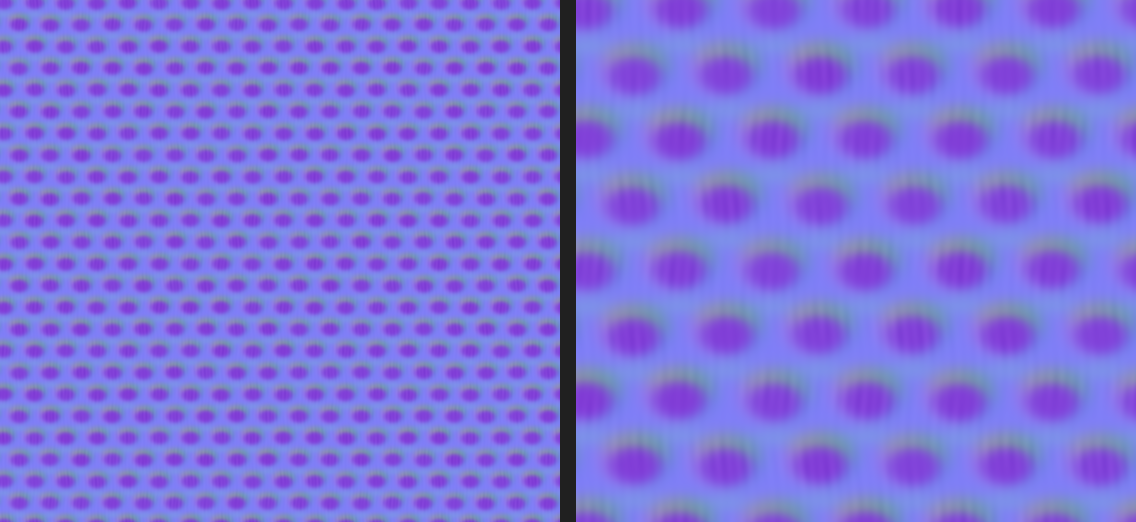
Left, the full canvas; right, a detail of the centre.
This texture map is drawn by a WebGL 2 fragment shader. Its source:

```glsl
#version 300 es
precision highp float;
// Tangent-space normal map of a dimpled sheet: soft oval dents in staggered rows.
// Each dent sums a violet core, a grey-green upper rim, tinted sides and a pale
// lower halo; wrapped hashes vary the dents and layered sines add fine streaks.

#define COLUMNS 18.0
#define ROWS 24.0
#define ROW_PITCH 0.70
#define LATTICE_SHIFT vec2(0.12, -0.05)
#define DENT_RADIUS vec2(0.38, 0.31)
#define CORE_RADIUS vec2(0.29, 0.21)
#define CORE_DROP 0.07
#define HALO_DROP 0.45
#define VARIATION 0.12
#define STREAKS 0.014

uniform vec2 u_resolution;
out vec4 fragColor;

const float TAU = 6.2831853;
const vec3 FLAT_COLOR = vec3(0.50, 0.495, 0.97);
const vec3 BODY_TINT = vec3(0.005, -0.01, -0.125);
const vec3 CORE_TINT = vec3(0.0, -0.235, 0.0);
const vec3 RIM_TINT = vec3(0.0, 0.085, -0.19);
const vec3 SIDE_TINT = vec3(-0.13, 0.04, -0.02);
const vec3 HALO_TINT = vec3(-0.01, 0.065, -0.05);

float hash(vec2 cell) {
    vec3 h = fract(cell.xyx * vec3(0.1031, 0.1030, 0.0973));
    h += dot(h, h.yzx + 33.33);
    return fract((h.x + h.y) * h.z);
}

// Flat-topped oval falloff, one at the centre
float softOval(vec2 p, vec2 radius) {
    vec2 q = p / radius;
    float d = dot(q, q);
    return exp(-d * d);
}

// Colour offset of one dent; body returns its coverage
vec3 dentTint(vec2 p, float depth, out float body) {
    body = softOval(p, DENT_RADIUS);
    float core = softOval(p + vec2(0.0, CORE_DROP), CORE_RADIUS);
    float ring = body * (1.0 - core);
    float rim = ring * smoothstep(-0.12, 0.18, p.y + 0.15 * p.x);
    float side = ring * p.x / DENT_RADIUS.x;
    vec2 h = (p + vec2(0.0, HALO_DROP)) / vec2(0.32, 0.12);
    float halo = exp(-dot(h, h));
    return depth * (BODY_TINT * body + CORE_TINT * core + RIM_TINT * rim
        + SIDE_TINT * side) + HALO_TINT * halo;
}

// Narrow vertical streaks with whole numbers of waves in both directions
float streaks(vec2 uv) {
    vec2 a = uv * TAU;
    float fine = sin(a.x * 163.0 + 1.3 * sin(a.y * 11.0));
    float broad = sin(a.x * 97.0 + 2.0 * sin(a.y * 7.0 + a.x * 3.0));
    return (0.6 * fine + 0.4 * broad) * (0.65 + 0.35 * sin(a.y * 19.0 + a.x * 5.0));
}

void main() {
    vec2 uv = gl_FragCoord.xy / u_resolution;
    vec2 grid = uv * vec2(COLUMNS, ROWS) - LATTICE_SHIFT;
    float nearestRow = floor(grid.y + 0.5);
    vec3 color = FLAT_COLOR;
    float coverage = 0.0;

    // Sum the surrounding dents, with odd rows moved by half a column
    for (int j = -1; j <= 1; j++) {
        float row = nearestRow + float(j);
        float x = grid.x - 0.5 * mod(row, 2.0);
        float nearestColumn = floor(x + 0.5);
        for (int i = -1; i <= 1; i++) {
            float column = nearestColumn + float(i);
            vec2 id = mod(vec2(column, row), vec2(COLUMNS, ROWS));
            vec2 p = vec2(x - column, (grid.y - row) * ROW_PITCH);
            vec2 jitter = vec2(hash(id + 41.0), hash(id + 83.0)) - 0.5;
            float depth = 1.0 + VARIATION * (hash(id + 7.0) - 0.5);
            float body;
            color += dentTint(p + 0.25 * VARIATION * jitter, depth, body);
            coverage += body;
        }
    }

    // Streaks show most inside the dents
    float wear = STREAKS * streaks(uv) * (0.4 + coverage);
    color += wear * vec3(1.0, 0.9, 0.7);
    fragColor = vec4(clamp(color, 0.0, 1.0), 1.0);
}
```
